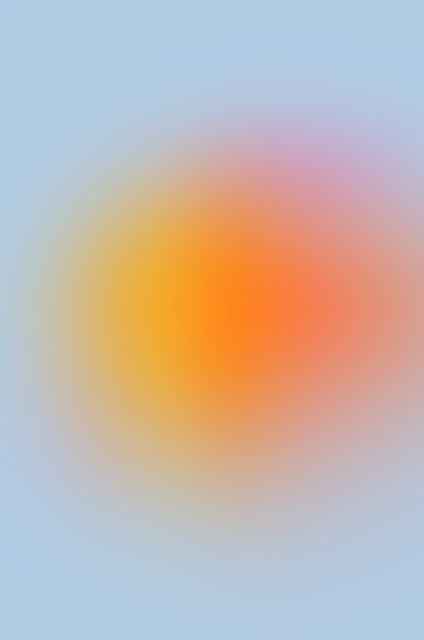
Write a WebGL 1 fragment shader that draws this background.

```glsl
precision highp float;
// Soft blurred glow of yellow, orange and coral with a lilac rim on pale blue.

uniform vec2 u_resolution;

const vec3 SKY    = vec3(0.69, 0.80, 0.90);
const vec3 LILAC  = vec3(0.80, 0.61, 0.86);
const vec3 YELLOW = vec3(0.97, 0.665, 0.12);
const vec3 ORANGE = vec3(1.00, 0.51, 0.11);
const vec3 CORAL  = vec3(1.00, 0.445, 0.24);

// Elliptical Gaussian: 1 at the centre, fading outwards.
float softSpot(vec2 p, vec2 centre, vec2 radii) {
    vec2 d = (p - centre) / radii;
    return exp(-dot(d, d));
}

// Lopsided glow with its own radius on each of the four sides.
// lowRadii: left and bottom; highRadii: right and top.
float lopsidedGlow(vec2 d, vec2 lowRadii, vec2 highRadii, float cornerCut) {
    vec2 scaled = d / mix(lowRadii, highRadii, step(0.0, d));
    float r = length(d);
    float corner = max(d.x, 0.0) * d.y / (r + 0.001);
    float q2 = dot(scaled, scaled) + cornerCut * corner * corner;

    // The edge is crisper towards the upper left.
    vec2 direction = d / (r + 0.05);
    float sharpness = 2.45 + dot(direction, vec2(-0.5, 0.3));
    return exp(-pow(q2 + 0.00001, 0.5 * sharpness));
}

// Warm hues running from left to right.
vec3 warmRamp(float x) {
    vec3 colour = mix(YELLOW, ORANGE, smoothstep(0.22, 0.40, x));
    return mix(colour, CORAL, smoothstep(0.35, 0.52, x));
}

void main() {
    // Canvas height is one unit.
    vec2 p = gl_FragCoord.xy / u_resolution.y;

    // Lilac rim: strong at the upper right, faint at the lower left.
    float rim = 0.65 * softSpot(p, vec2(0.456, 0.72), vec2(0.18, 0.10))
              + 0.25 * softSpot(p, vec2(0.17, 0.336), vec2(0.14));
    vec3 colour = mix(SKY, LILAC, rim);

    // Warm glow over the rim.
    float glow = lopsidedGlow(p - vec2(0.345, 0.516),
                              vec2(0.245, 0.267), vec2(0.371, 0.215), 11.0);
    colour = mix(colour, warmRamp(p.x), glow);

    gl_FragColor = vec4(colour, 1.0);
}
```
